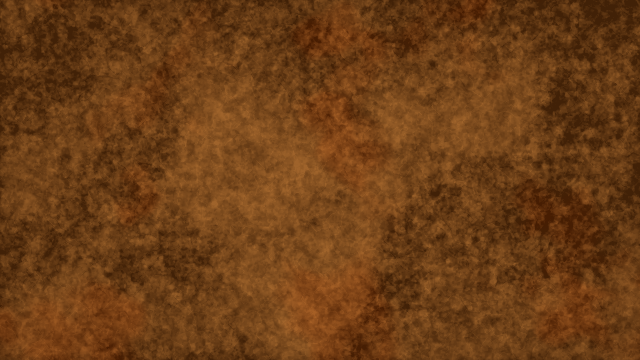
A Shadertoy shader for this texture:

```glsl
// Aged brown leather: cloudy stains, fine mottled grain, curly fibres and dark edges.

const vec3 DARK_UMBER = vec3(0.255, 0.130, 0.028);
const vec3 WARM_TAN   = vec3(0.625, 0.390, 0.168);
const vec3 RUST_TINT  = vec3(0.025, -0.018, -0.022);

vec2 hash2(vec2 cell) {
    vec3 h = fract(cell.xyx * vec3(0.1031, 0.1030, 0.0973));
    h += dot(h, h.yzx + 33.33);
    return fract((h.xx + h.yz) * h.zy);
}

// Soft cellular noise: values of jittered cell points blended by distance.
float cellNoise(vec2 p) {
    vec2 base = floor(p);
    vec2 local = p - base;
    float sum = 0.0;
    float total = 0.0;
    for (int y = -1; y <= 1; y++) {
        for (int x = -1; x <= 1; x++) {
            vec2 offset = vec2(x, y);
            vec2 site = hash2(base + offset + 71.0);
            float value = hash2(base + offset + 213.0).x;
            vec2 d = offset + site - local;
            float weight = exp(-6.0 * dot(d, d));
            sum += value * weight;
            total += weight;
        }
    }
    return sum / total;
}

// Layers of cellular noise, each turned and finer than the last.
float layeredNoise(vec2 p, int layers, float persistence) {
    const mat2 turn = mat2(0.80, 0.60, -0.60, 0.80);
    float sum = 0.0;
    float total = 0.0;
    float amplitude = 1.0;
    for (int i = 0; i < layers; i++) {
        sum += amplitude * cellNoise(p);
        total += amplitude;
        amplitude *= persistence;
        p = turn * p * 2.07 + 17.3;
    }
    return sum / total;
}

// Bends coordinates with layered sines so the cells lose their regularity.
vec2 warp(vec2 p, float frequency, float amount) {
    vec2 q = p * frequency;
    vec2 bend = sin(q.yx * vec2(1.0, 1.3) + vec2(0.7, 2.1));
    bend += 0.5 * sin(q * vec2(2.3, 1.9) + q.yx + vec2(4.0, 1.2));
    return p + amount * bend;
}

// Thin curly strands along the mid level of a noise field.
float fibres(vec2 p, float scale, float width) {
    float level = cellNoise(warp(p, scale * 0.9, 0.35 / scale) * scale);
    return 1.0 - smoothstep(0.0, width, abs(level - 0.5));
}

// One in the middle, falling to zero at the canvas border.
float edgeFade(vec2 uv) {
    vec2 f = 4.0 * uv * (1.0 - uv);
    return pow(max(f.x * f.y, 0.0), 0.25);
}

void mainImage(out vec4 fragColor, in vec2 fragCoord) {
    vec2 uv = fragCoord / iResolution.xy;
    vec2 p = fragCoord / iResolution.y;

    // Broad stains and fine grain
    float clouds = layeredNoise(warp(p, 5.0, 0.05) * 2.6 + 4.0, 4, 0.6) - 0.5;
    float grain = layeredNoise(p * 42.0 + 9.0, 3, 0.8) - 0.5;
    float stain = smoothstep(0.08, -0.16, clouds);

    // Grain and fibres are stronger inside the dark stains
    float tone = 0.60 + 0.95 * clouds;
    tone += grain * mix(0.75, 1.15, stain);
    tone -= 0.13 * fibres(p + 3.1, 34.0, 0.09) * mix(0.5, 1.0, stain);
    tone += 0.10 * fibres(p + 8.7, 46.0, 0.10);

    // Darkened border
    tone -= 0.36 * (1.0 - edgeFade(uv));

    // Reddish patches over the brown ramp
    float rust = smoothstep(0.52, 0.78, layeredNoise(p * 3.7 + 31.0, 3, 0.6));
    vec3 color = mix(DARK_UMBER, WARM_TAN, clamp(tone, 0.0, 1.0));
    color += RUST_TINT * rust;

    fragColor = vec4(color, 1.0);
}
```
